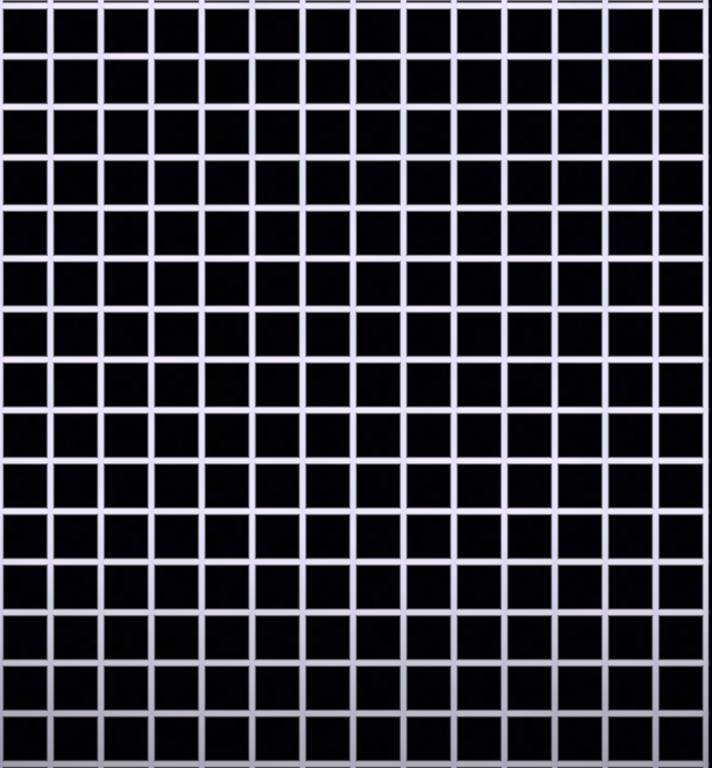
Reproduce this pattern procedurally as a WebGL 1 fragment shader.

```glsl
precision highp float;
// Draws a soft, pale lavender grid on black, dimming toward the bottom.

uniform vec2 u_resolution;

// All lengths are fractions of the canvas height.
const vec2 PITCH = vec2(0.06567, 0.06582);
const vec2 FIRST_LINE = vec2(0.0, 0.0052);
const float HALF_WIDTH = 0.0043;
const float SOFTNESS = 0.0021;
const float RIGHT_END = 0.9228;
const float TOP_END = 0.9985;

const vec3 BLACK = vec3(0.0, 0.0, 0.012);
const vec3 COOL_WHITE = vec3(0.88, 0.88, 0.98);
const vec3 WARM_WHITE = vec3(0.94, 0.92, 0.985);
const vec3 CROSSING = vec3(0.88, 0.86, 0.97);

float hash(vec2 p) {
  return fract(sin(dot(p, vec2(127.1, 311.7))) * 43758.5453);
}

float noise(vec2 p) {
  vec2 cell = floor(p);
  vec2 f = fract(p);
  f = f * f * (3.0 - 2.0 * f);
  float low = mix(hash(cell), hash(cell + vec2(1.0, 0.0)), f.x);
  float high = mix(hash(cell + vec2(0.0, 1.0)), hash(cell + 1.0), f.x);
  return mix(low, high, f.y);
}

// Distance to the nearest line of an evenly spaced set.
float lineDistance(float x, float first, float pitch) {
  return abs(fract((x - first) / pitch + 0.5) - 0.5) * pitch;
}

float stroke(float distance, float halfWidth, float blur) {
  return 1.0 - smoothstep(halfWidth - blur, halfWidth + blur, distance);
}

// Brightness of the strokes: full above, dimmer at the foot and its corners.
float footShade(vec2 uv) {
  float corner = abs(uv.x - 0.5) * 2.0;
  float rise = smoothstep(-0.08, 0.36, uv.y);
  return mix(0.72 - 0.08 * corner * corner, 1.0, rise);
}

void main() {
  vec2 uv = gl_FragCoord.xy / u_resolution;
  vec2 p = gl_FragCoord.xy / u_resolution.y;
  float blur = max(SOFTNESS, 0.75 / u_resolution.y);

  // Two sets of strokes, with a thin sliver along the top edge.
  float vertical = stroke(lineDistance(p.x, FIRST_LINE.x, PITCH.x), HALF_WIDTH, blur);
  float horizontal = stroke(lineDistance(p.y, FIRST_LINE.y, PITCH.y), HALF_WIDTH, blur);
  float sliver = 0.65 * smoothstep(TOP_END - blur, TOP_END + blur, p.y);
  horizontal = max(horizontal, sliver);
  float grid = max(vertical, horizontal);

  // Cooler uprights, whiter rows and faintly tinted crossings.
  float drift = noise(p * vec2(18.0, 23.0)) - 0.5;
  vec3 ink = mix(COOL_WHITE, WARM_WHITE, clamp(0.35 + 0.65 * horizontal, 0.0, 1.0));
  ink = mix(ink, CROSSING, 0.6 * vertical * horizontal);
  ink += vec3(0.025, -0.01, 0.01) * drift;
  ink *= footShade(uv) * (1.0 + 0.03 * drift);

  // Barely visible mottling inside the cells.
  vec3 ground = BLACK + vec3(0.012, 0.008, 0.012) * noise(p * 90.0);
  vec3 color = mix(ground, ink, grid);

  // Dark margin past the last upright.
  float margin = smoothstep(RIGHT_END - blur, RIGHT_END + blur, p.x);
  gl_FragColor = vec4(mix(color, BLACK, margin), 1.0);
}
```
